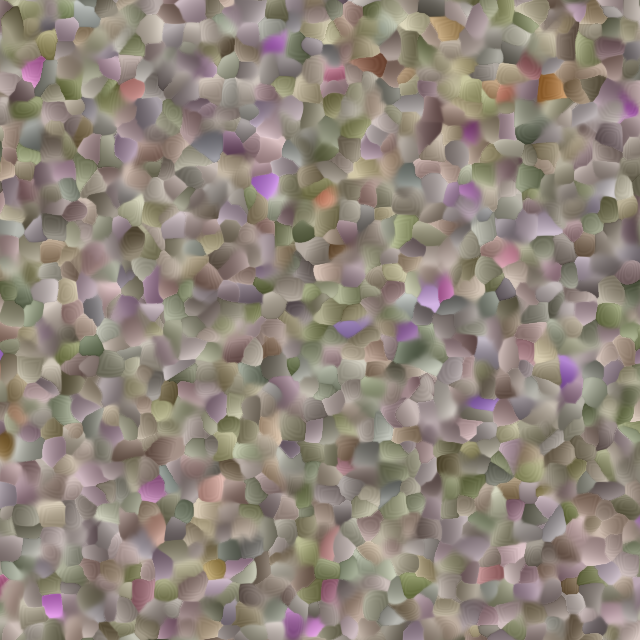
A three.js fragment shader for this texture:

```glsl
// Dense mosaic of soft, muted pebbles: a warped cellular field whose cells
// blend with a locally varying sharpness, so some borders are crisp and others
// melt away. Each cell has its own tint, shading slope and faint contour lines.

#define CELLS 32.0          // pebbles across the canvas
#define WARP 0.13           // bending of the borders, in cells
#define SOFT_EDGE 7.0       // blend sharpness where borders melt
#define CRISP_EDGE 44.0     // blend sharpness where borders are cut
#define TONE_SPREAD 0.17    // light and dark variation between pebbles
#define SLOPE 0.23          // shading across one pebble
#define CHROMA 1.0          // strength of the tints
#define ACCENT_SHARE 0.06   // share of vividly tinted pebbles
#define RIM 0.09            // light or dark line along crisp borders
#define CONTOUR 0.016       // strength of the fine contour lines
#define BASE_COLOR vec3(0.562, 0.524, 0.482)

varying vec2 vUv;

const float TAU = 6.2831853;

vec3 hash3(vec2 p) {
  vec3 q = fract(p.xyx * vec3(0.1031, 0.1030, 0.0973));
  q += dot(q, q.yxz + 33.33);
  return fract((q.xxy + q.yzz) * q.zyx);
}

// Layered sines, roughly -1 to 1
float waves(vec2 p) {
  float a = sin(p.x * 1.7 + 1.9 * sin(p.y * 0.83));
  float b = sin(p.y * 2.1 + 1.6 * sin(p.x * 1.13 + 2.0));
  float c = sin(dot(p, vec2(2.3, -1.9)) + 1.3 * sin(p.x * 0.47));
  return (a + b + c) / 3.0;
}

// Distance between round and boxy, with a stretch per cell
float pebbleDistance(vec2 q, vec3 shape) {
  float stretch = mix(0.76, 1.32, shape.x);
  q *= vec2(stretch, 1.0 / stretch);
  float box = max(abs(q.x), abs(q.y));
  return mix(length(q), box, shape.y) + 0.16 * shape.z;
}

// Flat colour of a cell: tone, yellow to lilac, pink to green
vec3 pebbleColor(vec3 a, vec3 b) {
  vec3 spread = a + b.yzx - 1.0;
  float vivid = 1.0 + 2.2 * step(1.0 - ACCENT_SHARE, b.x);
  vec3 tint = spread.y * vec3(0.005, 0.012, -0.085)
            + spread.z * vec3(0.045, -0.035, 0.025);
  return BASE_COLOR + TONE_SPREAD * spread.x + CHROMA * vivid * tint;
}

void main() {
  vec2 p = vUv * CELLS;
  p += WARP * vec2(waves(p * 1.3 + 4.0), waves(p.yx * 1.3 + 17.0));
  vec2 home = floor(p);

  // Local border sharpness
  float crisp = smoothstep(-0.4, 0.4, waves(p * 0.85 + 31.0));
  float sharpness = mix(SOFT_EDGE, CRISP_EDGE, crisp);

  vec3 sum = vec3(0.0);
  float total = 0.0;
  float nearest = 9.0;
  float second = 9.0;
  float rimSign = 0.0;

  // Blend the pebbles around this point
  for (int j = -2; j <= 2; j++) {
    for (int i = -2; i <= 2; i++) {
      vec2 cell = home + vec2(float(i), float(j));
      vec3 place = hash3(cell + 11.0);
      vec3 shape = hash3(cell + 83.0);
      vec3 look = hash3(cell + 157.0);
      vec3 extra = hash3(cell + 241.0);

      vec2 q = p - cell - 0.08 - 0.84 * place.xy;
      float d = pebbleDistance(q, shape);
      float angle = TAU * place.z;
      float slope = dot(q, vec2(cos(angle), sin(angle)));

      // Shading, bent a little, and fine lines following the outline
      float shade = SLOPE * (slope + 0.5 * (slope * slope - 0.08));
      float lines = sin(d * 36.0 + slope * 8.0) * smoothstep(0.2, 0.5, d);
      shade += CONTOUR * lines * step(0.45, extra.z);

      float weight = exp(-sharpness * (d - 0.3));
      sum += weight * (pebbleColor(look, extra) + clamp(shade, -0.16, 0.16));
      total += weight;

      if (d < nearest) {
        second = nearest;
        nearest = d;
        rimSign = look.z - 0.55;
      } else {
        second = min(second, d);
      }
    }
  }

  // Thin rims beside the crisp borders
  vec3 color = sum / total;
  float gap = second - nearest;
  color += RIM * 2.0 * rimSign * crisp * exp(-gap * 13.0);

  // Broad drift of tint over the canvas
  float drift = waves(vUv * 5.0 + 2.0);
  color += drift * vec3(0.003, 0.006, -0.012);

  gl_FragColor = vec4(clamp(color, 0.0, 1.0), 1.0);
}
```
